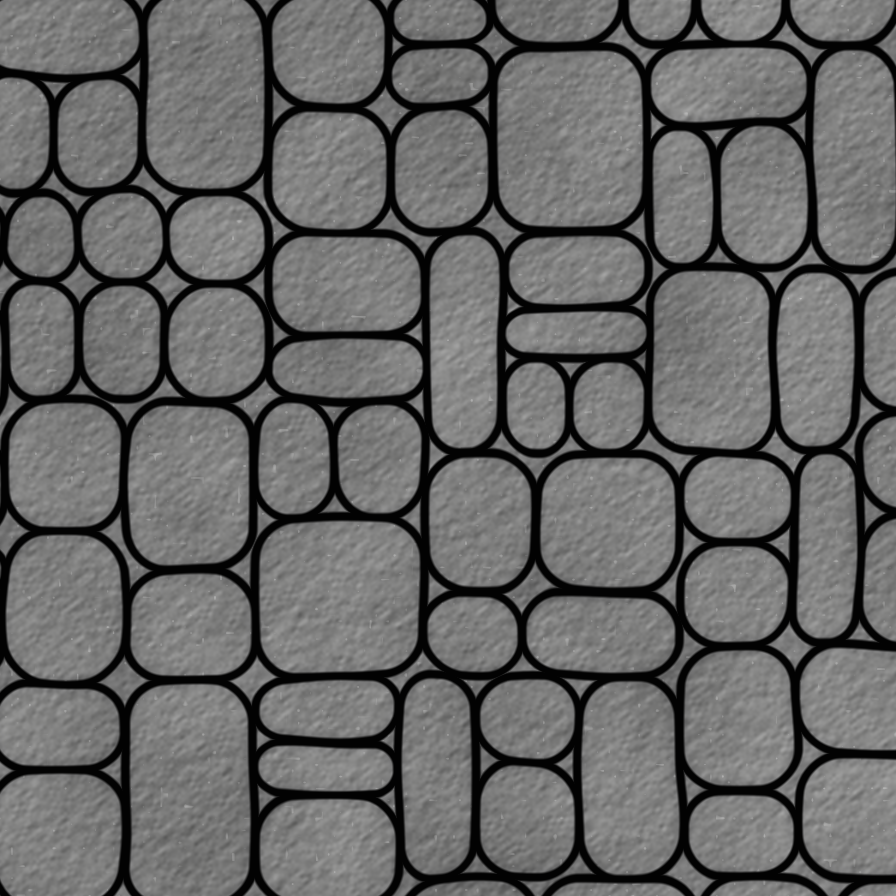
Write a Shadertoy shader that draws this texture.

```glsl
// Dry grey stone wall: rounded blocks of mixed sizes with black joints and grout chips.

#define BLOCKS 4.0        // large blocks per canvas height
#define JITTER 0.22       // random shift of the block walls
#define AREA_MIN 0.012    // stones below this area are never split
#define AREA_MAX 0.042    // stones above this area are always split
#define JOINT 0.0047      // half width of the gap between stones
#define BULGE 0.004       // how far the sides curve outward
#define RADIUS 0.036      // largest corner radius
#define OUTLINE 0.0098    // width of the black line around a stone
#define SOFT 0.0019       // softness of the edges
#define CLOUDS 0.17       // contrast of the broad mottling
#define GRAIN 0.18        // contrast of the fine relief

const vec3 STONE = vec3(0.502, 0.502, 0.499);
const vec3 GROUT = vec3(0.465);
const vec3 INK = vec3(0.008);

struct Stone { vec2 lo; vec2 hi; vec2 seed; };

vec3 hash3(vec2 p) {
    vec3 q = fract(p.xyx * vec3(0.1031, 0.1030, 0.0973));
    q += dot(q, q.yxz + 33.33);
    return fract((q.xxy + q.yzz) * q.zyx);
}

float noise(vec2 p) {
    vec2 i = floor(p), f = fract(p);
    f = f * f * (3.0 - 2.0 * f);
    vec2 e = vec2(0.0, 1.0);
    return mix(mix(hash3(i).x, hash3(i + e.yx).x, f.x),
               mix(hash3(i + e.xy).x, hash3(i + e.yy).x, f.x), f.y);
}

float fbm(vec2 p) {
    float sum = 0.0, amp = 0.5;
    for (int i = 0; i < 4; i++) {
        sum += amp * noise(p);
        p = mat2(1.6, 1.2, -1.2, 1.6) * p + 17.3;
        amp *= 0.5;
    }
    return sum / 0.9375;
}

float wallShift(vec2 vertex) {
    return (hash3(vertex + 41.0).x * 2.0 - 1.0) * JITTER;
}

// Pinwheel grid: walls run vertically at even vertices, horizontally at odd ones.
Stone blockBounds(vec2 c) {
    float a = wallShift(c), b = wallShift(c + vec2(1.0, 0.0));
    float d = wallShift(c + vec2(0.0, 1.0)), e = wallShift(c + 1.0);
    bool even = mod(c.x + c.y, 2.0) < 0.5;
    vec2 lo = c + (even ? vec2(a, b) : vec2(d, a));
    vec2 hi = c + 1.0 + (even ? vec2(e, d) : vec2(b, e));
    return Stone(lo / BLOCKS, hi / BLOCKS, c);
}

// Finds the block around p, then splits it at random into single stones.
Stone findStone(vec2 p) {
    vec2 home = floor(p * BLOCKS);
    Stone s = blockBounds(home);
    for (int k = 0; k < 9; k++) {
        Stone b = blockBounds(home + vec2(k % 3 - 1, k / 3 - 1));
        if (all(greaterThanEqual(p, b.lo)) && all(lessThan(p, b.hi))) s = b;
    }
    for (int level = 0; level < 4; level++) {
        vec2 size = s.hi - s.lo;
        vec3 h = hash3(s.seed + 91.7);
        if (size.x * size.y < mix(AREA_MIN, AREA_MAX, h.x)) break;
        vec2 axis = size.x * mix(0.75, 1.35, h.y) > size.y ? vec2(1, 0) : vec2(0, 1);
        vec2 cut = s.lo + size * mix(0.34, 0.66, h.z);
        bool upper = dot(p - cut, axis) > 0.0;
        if (upper) s.lo = mix(s.lo, cut, axis);
        else s.hi = mix(s.hi, cut, axis);
        s.seed += upper ? vec2(57.3, 23.9) : vec2(31.1, 71.7);
    }
    return s;
}

// Signed distance to a rounded box with slightly convex sides.
float stoneDistance(vec2 p, Stone s) {
    float inset = JOINT * mix(0.85, 1.2, hash3(s.seed + 5.0).y);
    vec2 halfSize = (s.hi - s.lo) * 0.5 - inset;
    vec2 q = p - (s.lo + s.hi) * 0.5;
    vec2 along = min(abs(q / halfSize), 1.1);
    float r = min(RADIUS, 0.74 * min(halfSize.x, halfSize.y));
    vec2 d = abs(q) - halfSize + BULGE * along.yx * along.yx + r;
    return length(max(d, 0.0)) + min(max(d.x, d.y), 0.0) - r;
}

// Height of the rough surface, stretched along a rising diagonal.
float relief(vec2 p) {
    vec2 q = mat2(0.8, -0.6, 0.6, 0.8) * p * vec2(1.0, 1.0);
    q.x *= 0.6;
    return 0.55 * noise(q * 110.0) + 0.45 * noise(q * 230.0 + 9.0);
}

void mainImage(out vec4 fragColor, in vec2 fragCoord) {
    vec2 p = fragCoord / iResolution.y;

    // Nearest stone, also looking across the joints
    vec2 w = p + 0.007 * (vec2(noise(p * 13.0), noise(p * 13.0 + 50.0)) - 0.5);
    float d = stoneDistance(w, findStone(w));
    for (int k = 0; k < 4; k++) {
        vec2 side = vec2(k % 2, k / 2) * 2.0 - 1.0;
        d = min(d, stoneDistance(w, findStone(w + side * 0.012)));
    }

    // Mottling, relief lit from the upper left, and pale specks
    vec2 light = vec2(-0.6, 0.8) * 0.0022;
    float shade = CLOUDS * (fbm(p * 8.0 + 3.0) - 0.5);
    shade += GRAIN * (relief(p - light) - relief(p + light));
    shade += 0.05 * (noise(p * 260.0) - 0.5);
    shade += 0.12 * smoothstep(0.90, 1.0, noise(p * 150.0 + 80.0));

    // Stone, grout and black outline
    vec3 color = mix(STONE, GROUT, smoothstep(-0.012, 0.0, d)) + shade;
    float ink = smoothstep(-SOFT, SOFT, d) * (1.0 - smoothstep(-SOFT, SOFT, d - OUTLINE));
    fragColor = vec4(mix(color, INK, ink), 1.0);
}
```
